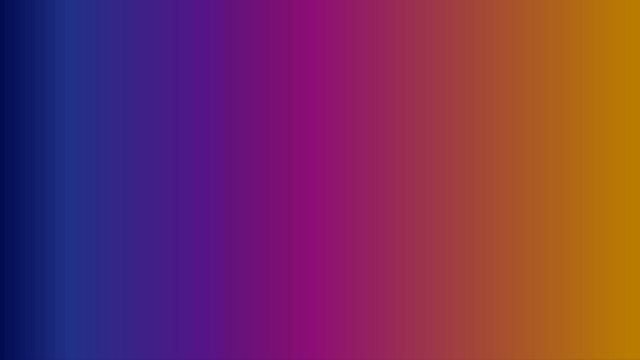
Give the GLSL for this background, as a Shadertoy shader.

```glsl
// Blend towards the next colour between two horizontal positions
vec3 addStop(vec3 colour, vec3 nextColour, float start, float end, float x) {
    return mix(colour, nextColour, clamp((x - start) / (end - start), 0.0, 1.0));
}

// Partly flatten a ramp into columns with softened edges
float stepColumns(float x, float count, float strength) {
    float cell = x * count;
    float softness = min(0.5, 0.75 * count / iResolution.x);
    float edge = smoothstep(0.5 - softness, 0.5 + softness, fract(cell));
    return mix(x, (floor(cell) + edge) / count, strength);
}

void mainImage(out vec4 fragColor, in vec2 fragCoord) {
    vec2 uv = fragCoord / iResolution.xy;
    float x = stepColumns(uv.x, 64.0, 0.55);

    // Spectrum from navy through violet and magenta to amber
    vec3 colour = vec3(0.005, 0.045, 0.32);
    colour = addStop(colour, vec3(0.13, 0.19, 0.53), 0.0, 0.108, x);
    colour = addStop(colour, vec3(0.33, 0.08, 0.53), 0.108, 0.315, x);
    colour = addStop(colour, vec3(0.55, 0.05, 0.46), 0.315, 0.485, x);
    colour = addStop(colour, vec3(0.725, 0.485, 0.0), 0.485, 0.985, x);

    // Duller violet stretch that ends in a thin seam
    float dull = smoothstep(0.335, 0.355, uv.x) * (1.0 - smoothstep(0.45, 0.475, uv.x));
    colour -= dull * vec3(0.0, 0.0, 0.025);
    colour *= 1.0 - 0.05 * (1.0 - smoothstep(0.0, 0.003, abs(uv.x - 0.452)));

    // Slight shade along the bottom edge
    colour *= mix(0.96, 1.0, smoothstep(0.0, 0.006, uv.y));

    fragColor = vec4(clamp(colour, 0.0, 1.0), 1.0);
}
```
